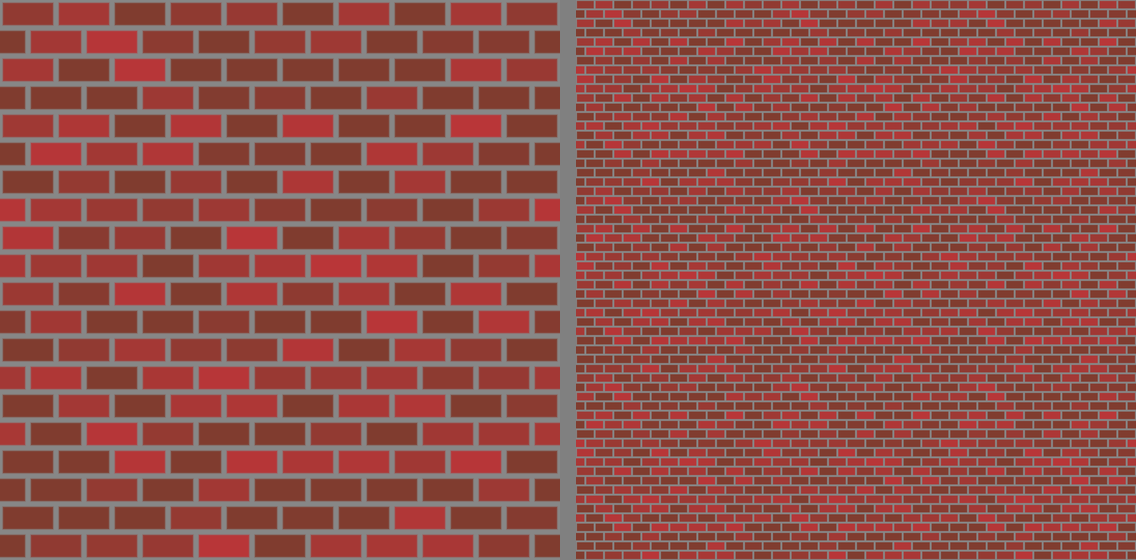
Left, the tile; right, the same tile 3 across and 3 down.
This pattern is drawn by a WebGL 1 fragment shader. Its source:

```glsl
precision highp float;

uniform vec2 u_resolution;

float hash(vec2 cell) {
  vec3 p = fract(vec3(cell.xyx) * vec3(0.1031, 0.1030, 0.0973));
  p += dot(p, p.yzx + 33.33);
  return fract((p.x + p.y) * p.z);
}

float boxDistance(vec2 p, vec2 halfSize) {
  vec2 d = abs(p) - halfSize;
  return length(max(d, 0.0)) + min(max(d.x, d.y), 0.0);
}

// About a third of the bricks stay dark, the rest range up to bright red
vec3 brickColor(vec2 brick) {
  float redness = max(0.0, (hash(brick + 7.0) - 0.36) / 0.64);
  return mix(vec3(0.50, 0.235, 0.185), vec3(0.73, 0.21, 0.22), redness);
}

void main() {
  vec2 uv = gl_FragCoord.xy / u_resolution;
  vec2 grid = vec2(10.0, 20.0);

  // Running bond: every other course shifts by half a brick
  vec2 wall = uv * grid;
  wall.x += 0.5 * (1.0 - mod(floor(wall.y), 2.0));
  vec2 brick = mod(floor(wall), grid);
  vec2 local = (fract(wall) - 0.5) / grid;

  // Soft edge between brick and mortar
  float edge = boxDistance(local, vec2(0.0449, 0.0199));
  float softness = max(0.002, 0.75 / min(u_resolution.x, u_resolution.y));
  float mortar = smoothstep(-softness, softness, edge);

  gl_FragColor = vec4(mix(brickColor(brick), vec3(0.53), mortar), 1.0);
}
```
